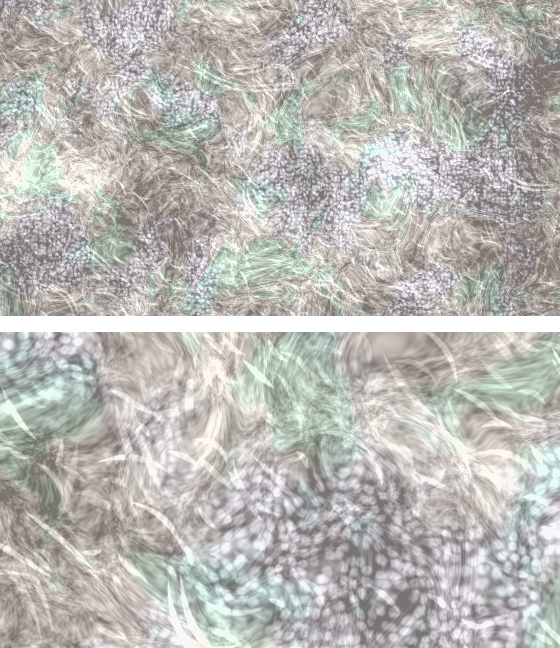
Top, the full canvas; bottom, a detail of the centre.
Give the GLSL for this texture, as a WebGL 1 fragment shader.

```glsl
precision highp float;
// Weathered, marbled plaster: warped gradient noise sets pale and dark patches,
// cellular beads and fine grain roughen them, and curved pale strokes swirl
// around the middle under a thin sea-green stain.
uniform vec2 u_resolution;

const vec3 TAUPE = vec3(0.47, 0.435, 0.425);
const vec3 CHALK = vec3(0.985, 0.975, 0.965);
const vec3 SEA_TINT = vec3(0.91, 1.03, 0.995);
const vec3 COOL_TINT = vec3(0.985, 0.99, 1.03);
const vec3 WARM_TINT = vec3(1.01, 0.998, 0.975);
const vec2 SWIRL_CENTER = vec2(0.87, 0.53);
const float TAU = 6.28318;

float hash(vec2 p) {
  vec3 q = fract(p.xyx * vec3(0.1031, 0.1030, 0.0973));
  q += dot(q, q.yzx + 33.33);
  return fract((q.x + q.y) * q.z);
}

float cornerSlope(vec2 cell, vec2 offset) {
  float a = TAU * hash(cell);
  return dot(vec2(cos(a), sin(a)), offset);
}

float gradientNoise(vec2 p) {
  vec2 i = floor(p);
  vec2 f = p - i;
  vec2 u = f * f * f * (f * (f * 6.0 - 15.0) + 10.0);
  vec2 e = vec2(1.0, 0.0);
  float low = mix(cornerSlope(i, f), cornerSlope(i + e, f - e), u.x);
  float high = mix(cornerSlope(i + e.yx, f - e.yx), cornerSlope(i + 1.0, f - 1.0), u.x);
  return mix(low, high, u.y);
}

float fbm(vec2 p, float gain) {
  float sum = 0.0;
  float amp = 0.5;
  for (int i = 0; i < 4; i++) {
    sum += amp * gradientNoise(p);
    p = mat2(1.6, 1.2, -1.2, 1.6) * p + 13.7;
    amp *= gain;
  }
  return sum;
}

vec2 warp(vec2 p, float scale, float amount) {
  return p + amount * vec2(gradientNoise(p * scale), gradientNoise(p * scale + 41.3));
}

// Round pale beads, one per jittered cell
float beads(vec2 p, float soft) {
  vec2 id = floor(p);
  float nearest = 2.0;
  for (int j = -1; j <= 1; j++) {
    for (int i = -1; i <= 1; i++) {
      vec2 c = id + vec2(float(i), float(j));
      vec2 center = c + 0.15 + 0.7 * vec2(hash(c), hash(c + 17.0));
      nearest = min(nearest, length(p - center));
    }
  }
  return 1.0 - smoothstep(0.4 - soft, 0.4 + soft, nearest);
}

// Diagonal drift that turns into a ring near the swirl; angles are doubled to blend
float flowAngle(vec2 p) {
  vec2 d = p - SWIRL_CENTER;
  float ring = 2.0 * atan(d.x, -d.y + 0.0001);
  float pull = exp(-dot(d, d) * 7.0);
  vec2 blend = pull * vec2(cos(ring), sin(ring)) + 0.5 * vec2(cos(1.35), -sin(1.35));
  return 0.5 * atan(blend.y, blend.x) + 0.8 * gradientNoise(p * 5.0);
}

// Tapered, bent strokes; a gap above zero splits each into a pair
float strokes(vec2 p, float cells, float width, float gap, float pixel) {
  vec2 g = p * cells;
  vec2 id = floor(g);
  float soft = pixel * cells;
  float ink = 0.0;
  for (int j = -1; j <= 1; j++) {
    for (int i = -1; i <= 1; i++) {
      vec2 c = id + vec2(float(i), float(j));
      vec2 center = c + vec2(hash(c), hash(c + 17.0));
      float a = flowAngle(center / cells) + 0.9 * (hash(c + 31.0) - 0.5);
      vec2 dir = vec2(cos(a), sin(a));
      vec2 v = g - center;
      vec2 q = vec2(dot(v, dir), dot(v, vec2(-dir.y, dir.x)));
      q.y += 1.5 * (hash(c + 47.0) - 0.5) * q.x * q.x;
      float along = q.x / mix(0.25, 0.75, hash(c + 59.0));
      float edge = abs(abs(q.y) - gap) - width * (1.0 - along * along);
      float line = 1.0 - smoothstep(-soft, soft, edge);
      line *= 1.0 - smoothstep(0.8, 1.1, abs(along));
      ink = max(ink, line * hash(c + 71.0));
    }
  }
  return ink;
}

// Pale and dark zones alternating across the middle band
float zones(vec2 p) {
  float a = TAU * (p.x - 0.04) / 1.1;
  float band = (p.y - 0.5) / 0.3;
  return (cos(a) + 0.5 * sin(2.0 * a)) * exp(-band * band);
}

void main() {
  float pixel = 1.0 / u_resolution.y;
  vec2 p = gl_FragCoord.xy * pixel;
  vec2 curled = warp(warp(p, 4.0, 0.12), 15.0, 0.035);

  // Broad patches and fine grain
  float tone = 0.46 + 0.95 * fbm(curled * 3.2 + 5.0, 0.65) + 0.17 * zones(warp(p, 3.0, 0.2));
  tone += 0.85 * fbm(curled * 34.0, 0.85);

  // Bead fields
  float beadField = smoothstep(-0.05, 0.2, fbm(p * 3.5 + 23.0, 0.6));
  float bead = beads(warp(p, 20.0, 0.012) * 74.0, 0.2);
  tone += 0.42 * beadField * (bead - 0.45);

  // Curly hairlines and swirling strokes
  float hair = 1.0 - smoothstep(0.0, 0.07, abs(gradientNoise(curled * 19.0 + 8.0)));
  float clusters = smoothstep(-0.12, 0.2, gradientNoise(p * 3.7 + 61.0));
  float ink = 0.55 * clusters * strokes(p, 7.0, 0.03, 0.055, pixel);
  ink = max(ink, 0.55 * strokes(p + 3.1, 15.0, 0.05, 0.0, pixel) * (1.0 - 0.5 * beadField));
  ink = max(ink, 0.4 * strokes(p + 7.4, 28.0, 0.09, 0.0, pixel));
  tone += ink + 0.13 * hair * (1.0 - beadField);

  // Mineral tints over the grey ramp
  vec3 color = mix(TAUPE, CHALK, clamp(tone, 0.03, 1.0));
  float stain = smoothstep(0.03, 0.24, fbm(curled * 4.0 + 77.0, 0.7));
  color *= mix(WARM_TINT, COOL_TINT, beadField);
  color *= mix(vec3(1.0), SEA_TINT, stain * (1.0 - 0.5 * ink));
  gl_FragColor = vec4(min(color, 1.0), 1.0);
}
```
